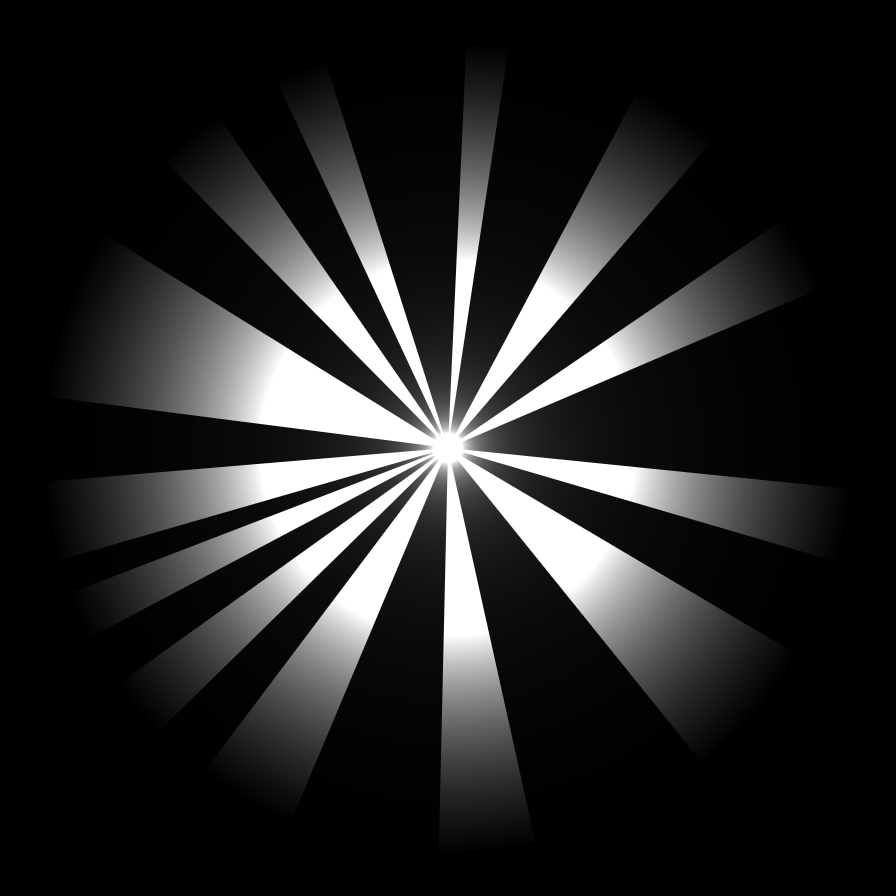
A Shadertoy shader for this background:

```glsl
// A white starburst on black: uneven wedge-shaped rays fan out of the centre.
// One inverse-radius falloff lights everything; inside a ray it counts in full,
// in the gaps only a small share of it remains, which leaves the central glow.

// Start and end angle of each ray, in degrees counter-clockwise from the right
const vec2 RAYS[13] = vec2[](
    vec2(-175.2, -163.9), vec2(-159.0, -152.1), vec2(-144.4, -135.6),
    vec2(-127.0, -112.8), vec2(-91.3, -77.5),   vec2(-51.1, -30.6),
    vec2(-16.3, -5.8),    vec2(23.2, 34.3),     vec2(49.3, 62.0),
    vec2(81.4, 87.4),     vec2(107.6, 115.0),   vec2(124.7, 134.6),
    vec2(148.1, 172.7));

// Antialiased coverage of a wedge with its tip at the origin
float wedge(float angle, float radius, vec2 span, float pixel) {
    float middle = 0.5 * (span.x + span.y);
    float halfWidth = 0.5 * (span.y - span.x);
    float offset = abs(mod(angle - middle + 180.0, 360.0) - 180.0);
    float inside = radius * sin(radians(clamp(halfWidth - offset, -90.0, 90.0)));
    return clamp(inside / pixel + 0.5, 0.0, 1.0);
}

void mainImage(out vec4 fragColor, in vec2 fragCoord) {
    float pixel = 1.0 / min(iResolution.x, iResolution.y);
    vec2 p = (fragCoord - 0.5 * iResolution.xy) * pixel;
    float radius = max(length(p), 0.001);
    float angle = degrees(atan(p.y, p.x + 1e-6));

    // Union of all rays
    float rays = 0.0;
    for (int i = 0; i < 13; i++) {
        rays = max(rays, wedge(angle, radius, RAYS[i], pixel));
    }

    // Falloff: saturated core, black beyond the rim
    float light = max(0.39 / radius - 0.86, 0.0);
    float gaps = min(0.043 * light, 1.0);
    float brightness = mix(gaps, min(light, 1.0), rays);

    fragColor = vec4(vec3(brightness), 1.0);
}
```
